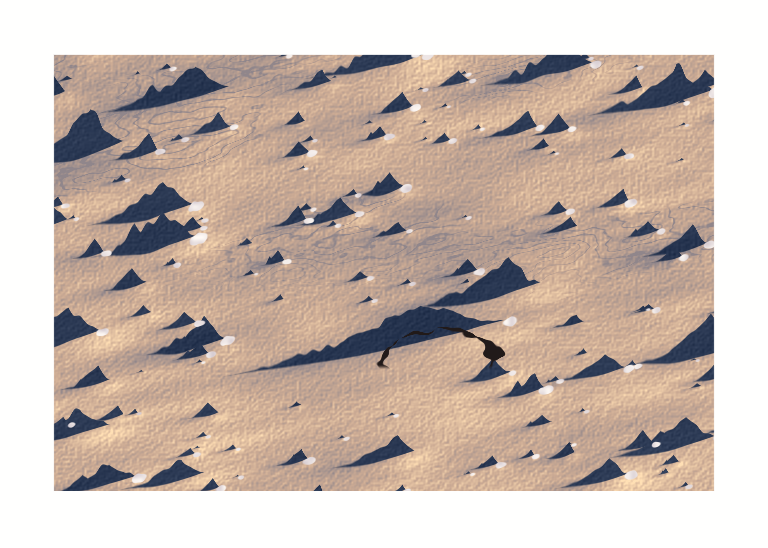
A WebGL 2 fragment shader for this texture:

```glsl
#version 300 es
precision highp float;
// Wind-carved sand with long blue shadows and pale pebbles, inside a white border.
uniform vec2 u_resolution;
out vec4 fragColor;

float hash(vec2 p) {
  return fract(sin(dot(p, vec2(127.1, 311.7))) * 43758.5453);
}

float noise(vec2 p) {
  vec2 i = floor(p), f = fract(p);
  f = f * f * (3.0 - 2.0 * f);
  return mix(mix(hash(i), hash(i + vec2(1, 0)), f.x),
             mix(hash(i + vec2(0, 1)), hash(i + vec2(1, 1)), f.x), f.y);
}

float fbm(vec2 p) {
  float sum = 0.0, amp = 0.5;
  for (int i = 0; i < 4; i++) {
    sum += amp * noise(p);
    p = p * 2.03 + 17.3;
    amp *= 0.5;
  }
  return sum;
}

// One drift: d is measured from its right tip; cover holds shadow, glow, pebble, half-shade.
void drift(vec2 d, float len, float h, float seed, inout vec4 cover) {
  float u = clamp(-d.x / len, 0.0, 1.0);
  float peak = 0.16 + 0.16 * hash(vec2(seed, 1.0));
  float second = peak + 0.17 + 0.15 * hash(vec2(seed, 2.0));

  // Steep windward face, hollow lee slope and a lower second crest
  float rise = pow(min(u / peak, 1.0), 1.4);
  float fall = pow(1.0 - max(u - peak, 0.0) / (1.0 - peak), 2.1);
  float crest = max(0.0, 1.0 - abs(u - second) / 0.17);
  float top = max(rise * fall, 0.75 * crest * hash(vec2(seed, 3.0)));
  float ragged = noise(vec2(d.x * 75.0, seed)) - 0.5;
  top = h * (top + 0.3 * ragged * smoothstep(0.0, 0.2, top));
  float base = -0.22 * h * sin(3.1416 * u) * (0.6 + 0.8 * noise(vec2(d.x * 22.0, seed + 5.0)));
  float inside = min(top - d.y, d.y - base);
  cover.x = max(cover.x, smoothstep(0.0, 0.0022 + 0.006 * u * u, inside));

  // Faint wake trailing beyond the shadow, lit sand below the tip
  vec2 wake = (d + vec2(0.75 * len, 0.1 * h)) / vec2(0.5 * len, 0.35 * h);
  cover.w = max(cover.w, exp(-dot(wake, wake)));
  vec2 mound = (d - vec2(0.02 * len, -0.45 * h)) / vec2(0.24 * len, 0.4 * h);
  cover.y = max(cover.y, exp(-dot(mound, mound)));

  // Pebble at the tip
  float r = min(0.004 + 0.16 * h, 0.012) * (0.6 + 0.5 * hash(vec2(seed, 4.0)));
  vec2 stone = (d - vec2(0.1 * r, -0.5 * r)) / vec2(1.35, 0.85);
  float outline = length(stone) + 0.35 * r * (noise(d * 130.0 + seed) - 0.5);
  float present = step(0.3, hash(vec2(seed, 6.0)));
  cover.z = max(cover.z, present * (1.0 - smoothstep(r - 0.002, r + 0.001, outline)));
}

// Drifts scattered over a jittered grid
void scatter(vec2 q, vec2 cell, float len, float h, float share, float seed, inout vec4 cover) {
  vec2 home = floor(q / cell);
  for (int y = -1; y <= 1; y++) {
    for (int x = -1; x <= 1; x++) {
      vec2 id = home + vec2(x, y);
      float key = hash(id + seed);
      vec2 tip = (id + 0.15 + 0.7 * vec2(hash(id + seed + 3.1), hash(id + seed + 7.7))) * cell;
      bool clearing = length((tip - vec2(0.77, 0.21)) / vec2(0.25, 0.085)) < 1.0;
      if (key > share || clearing) continue;
      float size = 0.55 + 0.65 * hash(id + seed + 5.3);
      float tall = 0.75 + 0.5 * hash(id + seed + 9.1);
      drift(q - tip, len * size, h * size * tall, 10.0 * key + seed, cover);
    }
  }
}

void main() {
  vec2 uv = gl_FragCoord.xy / u_resolution;
  vec2 p = uv * vec2(1.4, 1.0);
  vec2 q = vec2(p.x, p.y - 0.2 * p.x);  // sheared along the wind

  vec4 cover = vec4(0.0);
  scatter(q, vec2(0.30, 0.13), 0.22, 0.052, 0.8, 4.0, cover);
  scatter(q, vec2(0.16, 0.078), 0.09, 0.027, 0.65, 23.0, cover);
  scatter(q, vec2(0.10, 0.06), 0.036, 0.010, 0.4, 51.0, cover);
  drift(q - vec2(0.93, 0.232), 0.56, 0.062, 2.6, cover);

  // Sand tone: wind streaks, layered crust and embossed grain
  float streaks = fbm(q * vec2(5.0, 17.0));
  float grain = noise(p * 230.0) - noise(p * 230.0 + vec2(-0.7, 0.6));
  float tone = 0.5 + 1.1 * (streaks - 0.47) + 0.55 * grain;
  tone += 0.12 * (0.5 - uv.y) + 0.4 * cover.y - 0.5 * cover.w;
  float crust = smoothstep(0.56, 0.72, noise(q * vec2(3.2, 9.0) + 4.0)) * smoothstep(0.4, 0.6, uv.y);
  float layers = abs(fract(9.0 * fbm(q * vec2(6.0, 18.0) + 8.0)) - 0.5);
  tone -= crust * (0.25 + 0.7 * (1.0 - smoothstep(0.0, 0.14, layers)));
  tone = clamp(tone, -0.4, 1.3);
  vec3 sand = tone < 0.5
    ? mix(vec3(0.67, 0.59, 0.56), vec3(0.80, 0.67, 0.58), tone * 2.0)
    : mix(vec3(0.80, 0.67, 0.58), vec3(0.93, 0.80, 0.66), tone * 2.0 - 1.0);

  // Shadows and pebbles
  vec3 shade = vec3(0.15, 0.21, 0.32) + 0.05 * grain + 0.08 * (streaks - 0.5);
  vec3 color = mix(sand, shade, cover.x * 0.97);
  vec3 stone = mix(vec3(0.84, 0.80, 0.82), vec3(1.0, 0.98, 0.96), noise(p * 90.0));
  color = mix(color, stone, cover.z);

  // Broken arc of dry weed
  vec2 arc = (p - vec2(0.80, 0.345)) / vec2(0.105, 0.05);
  float bend = 0.3 * (noise(p * 45.0) - 0.5);
  float strand = abs(length(arc) - 1.0 + bend) * 0.06;
  float thick = 0.008 * noise(p * 85.0 + 3.0) - 0.0012;
  float weed = (1.0 - smoothstep(thick - 0.001, thick + 0.001, strand)) * smoothstep(-0.4, -0.2, arc.y);
  color = mix(color, vec3(0.13, 0.10, 0.10), weed);

  // White border
  vec2 edge = abs(uv - vec2(0.5, 0.502)) - vec2(0.4297, 0.398);
  float border = smoothstep(-0.001, 0.001, max(edge.x, edge.y));
  fragColor = vec4(mix(color, vec3(1.0, 1.0, 0.995), border), 1.0);
}
```
